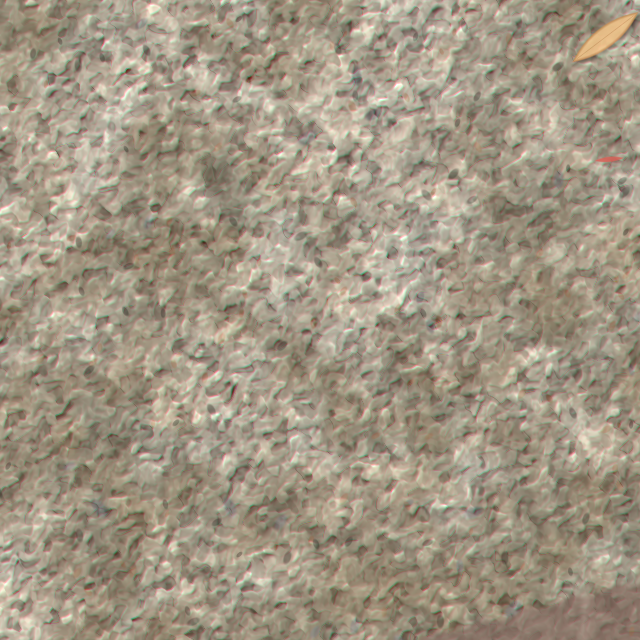
Reproduce this texture procedurally as a Shadertoy shader.

```glsl
// Weathered rough concrete: pale grit over brown-olive stains, with a fallen leaf.
// Layers of cellular noise give grit and broken creases; each colour channel samples
// them slightly shifted for colour fringes. Pebbles, specks, slab and leaf go on top.

const vec3 STAIN = vec3(0.560, 0.515, 0.435);
const vec3 GRIT = vec3(0.700, 0.660, 0.595);
const vec3 SLAB = vec3(0.54, 0.46, 0.41);
const vec3 PEBBLE = vec3(0.52, 0.51, 0.50);
const vec3 RUST = vec3(0.62, 0.46, 0.34);
const vec3 LEAF = vec3(0.90, 0.74, 0.53);
const vec3 LEAF_EDGE = vec3(0.70, 0.48, 0.28);
const vec3 TWIG = vec3(0.85, 0.38, 0.34);

vec3 hash3(vec2 cell) {
    vec3 q = fract(cell.xyx * vec3(0.1031, 0.1030, 0.0973));
    q += dot(q, q.yxz + 33.33);
    return fract((q.xxy + q.yzz) * q.zyx);
}

vec2 rotate(vec2 p, float angle) {
    float c = cos(angle), s = sin(angle);
    return vec2(c * p.x + s * p.y, c * p.y - s * p.x);
}

// Cellular noise: random grey per cell, blended softly across cell borders.
float grains(vec2 p, float hardness) {
    vec2 cell = floor(p), f = fract(p);
    float total = 0.0, weight = 0.0;
    for (int j = -1; j <= 1; j++)
    for (int i = -1; i <= 1; i++) {
        vec2 o = vec2(i, j);
        vec3 h = hash3(cell + o);
        vec2 d = o + h.xy - f;
        float w = exp(-hardness * dot(d, d));
        total += w * h.z;
        weight += w;
    }
    return total / weight;
}

// Signed brightness of the grit, bent by sines and stretched diagonally.
float gritTone(vec2 p) {
    vec2 q = rotate(p, 0.75) * vec2(0.86, 1.10);
    q += 0.0026 * sin(q.yx * vec2(127.0, 113.0) + 2.0 * sin(q * 37.0));
    float coarse = grains(q * 52.0, 7.5) - 0.5;
    float medium = grains(q * 92.0 + 17.0, 8.0) - 0.5;
    float shadow = grains((q + vec2(0.001, 0.004)) * 92.0 + 17.0, 8.0) - 0.5;
    float fine = grains(q * 175.0 + 41.0, 5.0) - 0.5;
    // Thin creases: level lines of the coarse grains, kept only in dark spots
    float line = 1.0 - smoothstep(0.0, 0.09, abs(coarse + 0.04));
    float crease = line * (1.0 - smoothstep(-0.18, 0.02, medium));
    float relief = 0.20 * coarse + 0.15 * medium + 0.13 * (medium - shadow) + 0.13 * fine;
    return relief * (0.8 + 2.0 * abs(relief)) - 0.10 * crease + 0.012;
}

// Mask of sparse, randomly turned ellipses, one at most per cell.
float scatter(vec2 p, float cells, float share, float radius, float seed) {
    vec2 g = p * cells, cell = floor(g);
    float mask = 0.0;
    for (int j = -1; j <= 1; j++)
    for (int i = -1; i <= 1; i++) {
        vec2 id = cell + vec2(i, j);
        vec3 h = hash3(id + seed);
        vec2 d = rotate(g - id - h.xy, 0.3 + 2.0 * h.x);
        float size = radius * (0.6 + 0.6 * h.y);
        float r = length(d * vec2(0.75, 1.4)) / size;
        mask = max(mask, step(h.z, share) * (1.0 - smoothstep(0.6, 1.1, r)));
    }
    return mask;
}

// Signed distance to a pointed lens lying along x.
float lens(vec2 p, float halfLength, float halfWidth) {
    float drop = (halfLength * halfLength - halfWidth * halfWidth) / (2.0 * halfWidth);
    return length(vec2(p.x, abs(p.y) + drop)) - drop - halfWidth;
}

float fill(float d, float blur) {
    return 1.0 - smoothstep(-blur, blur, d);
}

void mainImage(out vec4 fragColor, in vec2 fragCoord) {
    vec2 p = fragCoord / iResolution.y;

    // Broad pale and stained patches
    vec2 bent = rotate(p, 0.5) + 0.03 * sin(p.yx * 13.0 + 1.0);
    float patches = 0.55 * grains(bent * 5.0 + 3.0, 4.0) + 0.45 * grains(bent * 15.0 + 8.0, 5.0);
    patches = smoothstep(0.22, 0.78, patches);
    vec3 color = mix(STAIN, GRIT, patches);
    color += vec3(0.03, 0.0, -0.025) * (grains(p * 24.0 + 60.0, 5.0) - 0.5);

    // Smooth slab in the lower right corner, with a pale joint
    float slab = fill(p.y - 0.26 * (p.x - 0.65) + 0.004 * sin(p.x * 90.0), 0.006);
    float joint = fill(abs(p.x - 0.91 - 0.1 * p.y) - 0.006, 0.008);
    color = mix(color, SLAB + 0.07 * joint, slab);

    // Pebbles and rusty specks
    color = mix(color, PEBBLE, 0.7 * scatter(p, 19.0, 0.08, 0.24, 5.0));
    color = mix(color, RUST, 0.5 * scatter(p, 36.0, 0.05, 0.26, 71.0));

    // Grit relief with red and green fringes
    vec2 fringe = vec2(0.0007, -0.0009);
    vec3 tone = vec3(gritTone(p + fringe), gritTone(p - fringe), gritTone(p - 0.3 * fringe));
    float contrast = mix(0.8, 1.2, patches) * mix(1.0, 0.4, slab);
    color += contrast * tone * vec3(1.0, 1.0, 0.92);
    color *= 1.0 - 0.25 * scatter(p, 30.0, 0.06, 0.24, 23.0);

    // Red twig
    float twig = lens(rotate(p - vec2(0.952, 0.751), 0.1), 0.022, 0.004);
    color = mix(color, TWIG, 0.85 * fill(twig, 0.0015));

    // Leaf with shadow, darker rim and midrib
    vec2 leafPos = rotate(p - vec2(0.946, 0.942), 0.65);
    float leaf = lens(leafPos, 0.064, 0.016);
    color *= 1.0 - 0.3 * fill(lens(leafPos + vec2(0.0, 0.005), 0.064, 0.016), 0.005);
    float rib = fill(abs(leafPos.y) - 0.0006, 0.001);
    float rim = smoothstep(-0.005, 0.0, leaf);
    vec3 leafColor = mix(LEAF, LEAF_EDGE, max(0.7 * rim, 0.4 * rib));
    color = mix(color, leafColor + 0.12 * tone, fill(leaf, 0.0015));

    fragColor = vec4(clamp(color, 0.0, 1.0), 1.0);
}
```
